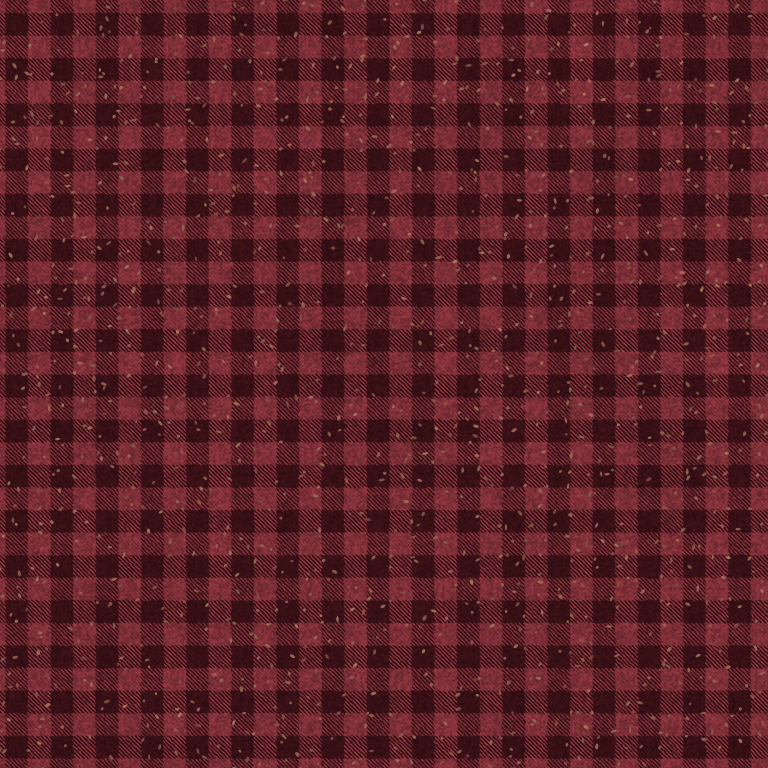
Write a three.js fragment shader that draws this texture.

```glsl
varying vec2 vUv;

float hash(vec2 p) {
  return fract(sin(dot(p, vec2(12.9898, 78.233))) * 43758.5453);
}

float noise(vec2 p) {
  vec2 i = floor(p);
  vec2 f = fract(p);
  f = f * f * (3.0 - 2.0 * f);
  return mix(mix(hash(i), hash(i + vec2(1.0, 0.0)), f.x),
             mix(hash(i + vec2(0.0, 1.0)), hash(i + vec2(1.0, 1.0)), f.x), f.y);
}

// 1 inside the dark half of each repeat, 0 in the light half
float darkBand(float t) {
  float edge = abs(fract(t) - 0.5) - 0.25;
  return 1.0 - smoothstep(-0.02, 0.02, edge);
}

// Coverage and tint of the nearest wool flecks
vec2 flecks(vec2 uv) {
  vec2 p = uv * 52.0;
  vec2 result = vec2(0.0);
  for (int y = -1; y <= 1; y++) {
    for (int x = -1; x <= 1; x++) {
      vec2 cell = floor(p) + vec2(float(x), float(y));
      float density = 0.3 + 0.42 * noise(cell * 0.16 + 7.0);
      float present = step(hash(cell + 3.7), density);
      vec2 center = cell + vec2(hash(cell + 11.3), hash(cell + 27.1));
      float angle = 6.2832 * hash(cell + 41.9);
      float c = cos(angle);
      float s = sin(angle);
      vec2 d = mat2(c, -s, s, c) * (p - center);
      vec2 radius = vec2(mix(0.09, 0.21, hash(cell + 53.3)),
                         mix(0.075, 0.11, hash(cell + 67.7)));
      float dist = (length(d / radius) - 1.0) * radius.y;
      float cover = present * (1.0 - smoothstep(-0.035, 0.035, dist));
      if (cover > result.x) result = vec2(cover, hash(cell + 83.1));
    }
  }
  return result;
}

void main() {
  vec2 uv = vUv;
  vec3 darkYarn = vec3(0.215, 0.062, 0.083);
  vec3 lightYarn = vec3(0.495, 0.185, 0.218);

  // Gingham bands, slightly roughened at their edges
  vec2 fray = vec2(noise(uv * vec2(60.0, 390.0)), noise(uv * vec2(390.0, 60.0))) - 0.5;
  vec2 plaid = uv * 17.0 + fray * 0.04;
  vec3 warp = mix(lightYarn, darkYarn, darkBand(plaid.x + 0.13));
  vec3 weft = mix(lightYarn, darkYarn, darkBand(plaid.y + 0.04));

  // Diagonal twill brings warp and weft to the top in turn
  float wobble = noise(uv * 230.0 + 5.0) - 0.5;
  float twill = sin(6.2832 * ((uv.x + uv.y) * 187.0 + 0.3 * wobble));
  vec3 color = mix(weft, warp, smoothstep(-0.75, 0.75, twill));

  // Twill relief, yarn grain and uneven threads
  float grain = noise(uv * 395.0) - 0.5;
  float threads = noise(uv * vec2(300.0, 22.0)) + noise(uv * vec2(22.0, 300.0)) - 1.0;
  float mottle = noise(uv * 9.0) - 0.5;
  color *= 1.0 + 0.05 * twill + 0.36 * grain + 0.1 * threads + 0.05 * mottle;

  // Scattered beige flecks
  vec2 fleck = flecks(uv);
  vec3 beige = mix(vec3(0.47, 0.29, 0.24), vec3(0.65, 0.46, 0.36), fleck.y);
  color = mix(color, beige * (1.0 + 0.2 * grain), 0.9 * fleck.x);

  gl_FragColor = vec4(color, 1.0);
}
```
